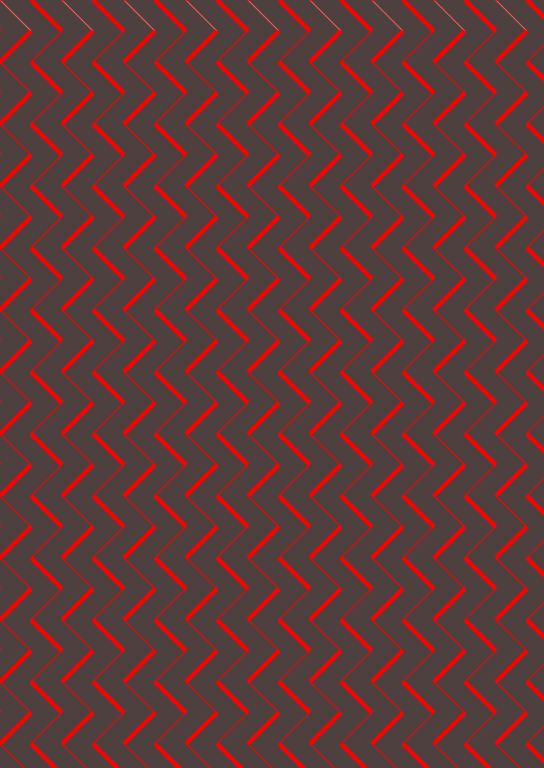
Reproduce this pattern procedurally as a WebGL 1 fragment shader.

```glsl
precision highp float;
// Upright red zigzags on warm grey, alternating thick and hairline strokes.
// Each square tile holds two thick and two thin diagonal strokes; offsets are
// wrapped around each stroke's centre so ends cross tile borders cleanly.

uniform vec2 u_resolution;

const float TILE_SIZE = 0.0807;    // fraction of canvas height
const float THICK_WIDTH = 0.066;   // in tiles
const float THIN_WIDTH = 0.016;
const float STROKE_LENGTH = 0.7071;
const vec3 GROUND = vec3(0.302, 0.251, 0.247);
const vec3 RED = vec3(1.0, 0.0, 0.0);
const vec3 PALE_RED = vec3(0.95, 0.36, 0.35);

// Share of a pixel-wide window covered by a centred band.
float bandCoverage(float offset, float width, float pixel) {
    float halfWidth = 0.5 * width;
    float upper = min(offset + 0.5 * pixel, halfWidth);
    float lower = max(offset - 0.5 * pixel, -halfWidth);
    return clamp((upper - lower) / pixel, 0.0, 1.0);
}

// Repeating diagonal stroke with square ends; slope is +1 or -1.
float diagonalStroke(vec2 p, vec2 centre, float slope, float width, float pixel) {
    vec2 offset = p - centre;
    offset -= floor(offset + 0.5);
    vec2 direction = normalize(vec2(1.0, slope));
    float along = dot(offset, direction);
    float across = dot(offset, vec2(-direction.y, direction.x));
    return bandCoverage(across, width, pixel)
         * bandCoverage(along, STROKE_LENGTH, pixel);
}

void main() {
    // Tile coordinates, measured from the top left corner.
    vec2 fromTop = vec2(gl_FragCoord.x, u_resolution.y - gl_FragCoord.y);
    vec2 p = fromTop / (u_resolution.y * TILE_SIZE);
    float pixel = 1.0 / (u_resolution.y * TILE_SIZE);

    // Falling and rising strokes, each centred in one quarter of the tile.
    float thinFall = diagonalStroke(p, vec2(0.25, 0.25), 1.0, THIN_WIDTH, pixel);
    float thinRise = diagonalStroke(p, vec2(0.75, 0.75), -1.0, THIN_WIDTH, pixel);
    float thickFall = diagonalStroke(p, vec2(0.75, 0.25), 1.0, THICK_WIDTH, pixel);
    float thickRise = diagonalStroke(p, vec2(0.25, 0.75), -1.0, THICK_WIDTH, pixel);

    // Hairlines in the first half row are paler.
    vec3 thinColor = mix(PALE_RED, RED, step(0.5, p.y));
    vec3 color = mix(GROUND, thinColor, max(thinFall, thinRise));
    color = mix(color, RED, max(thickFall, thickRise));
    gl_FragColor = vec4(color, 1.0);
}
```
